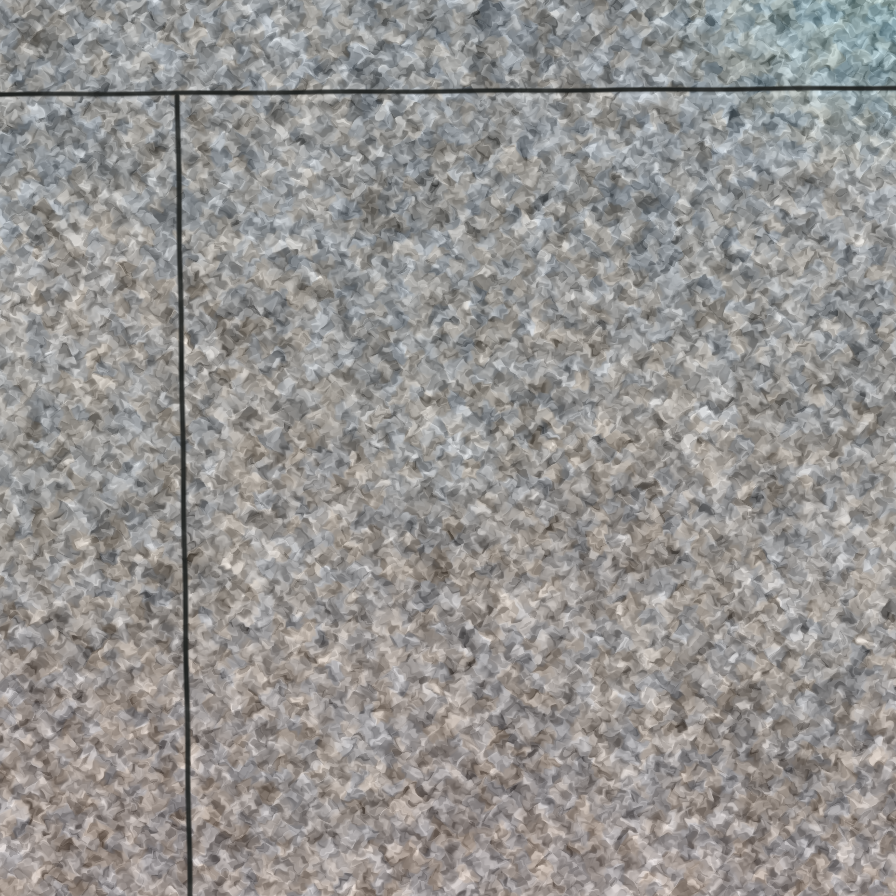
Write a three.js fragment shader that draws this texture.

```glsl
// Speckled grey granite slabs divided by one long level joint and one upright joint.
// Grains are soft cellular noise at several scales, bent by layered sines;
// broad cool and warm tints drift over the stone, and thin dark joints lie on top.

varying vec2 vUv;

const vec3 STONE = vec3(0.592, 0.584, 0.572);
const vec3 JOINT = vec3(0.12, 0.13, 0.125);
const vec3 COOL = vec3(-0.022, 0.004, 0.026);
const vec3 WARM = vec3(0.016, -0.010, -0.012);
const vec3 GLOW = vec3(-0.035, 0.050, 0.060);

float hash(vec2 p, float salt) {
  vec3 q = fract(vec3(p.xyx + salt * 7.31) * vec3(0.1031, 0.1030, 0.0973));
  q += dot(q, q.yzx + 33.33);
  return fract((q.x + q.y) * q.z);
}

// Random value per cell, blended softly between jittered cell centres.
float grain(vec2 p, float sharpness, float salt) {
  vec2 cell = floor(p);
  vec2 f = p - cell;
  float total = 0.0;
  float weightSum = 0.00001;
  for (int j = -1; j <= 1; j++) {
    for (int i = -1; i <= 1; i++) {
      vec2 o = vec2(float(i), float(j));
      vec2 id = cell + o;
      vec2 jitter = vec2(hash(id, salt + 1.0), hash(id, salt + 2.0));
      vec2 d = o + jitter - f;
      float w = exp(-sharpness * dot(d, d));
      total += w * hash(id, salt + 3.0);
      weightSum += w;
    }
  }
  return total / weightSum;
}

// Irregular bending that keeps grains from looking round or aligned.
vec2 bend(vec2 p, float amount) {
  vec2 a = sin(p.yx * vec2(173.0, 151.0) + 2.0 * sin(p * 87.0));
  vec2 b = sin(p.yx * vec2(397.0, 431.0) + 3.0 * sin(p * 211.0 + 1.7));
  return p + amount * (a + 0.6 * b);
}

// Brightness offset of the mineral mix, centred on zero.
float speckle(vec2 p) {
  vec2 q = bend(p, 0.0022);
  float v = 0.19 * (grain(q * 68.0, 12.0, 1.0) - 0.5);
  v += 0.23 * (grain(q * vec2(108.0, 122.0), 11.0, 5.0) - 0.5);
  v += 0.17 * (grain(q * vec2(190.0, 215.0), 9.0, 9.0) - 0.5);
  v += 0.08 * (grain(p * 13.0, 4.0, 13.0) - 0.5);
  // Sparse pale crystals and dark mica flecks.
  v += 0.07 * smoothstep(0.78, 0.95, grain(q * 82.0, 16.0, 17.0));
  v -= 0.10 * smoothstep(0.80, 0.96, grain(q * vec2(105.0, 130.0), 14.0, 21.0));
  return v;
}

// Slow colour drift plus small per-grain hue changes.
vec3 tint(vec2 p) {
  float cloud = grain(p * 7.0, 3.0, 25.0) - 0.5;
  float hue = grain(bend(p, 0.002) * 62.0, 10.0, 29.0) - 0.5;
  float cool = smoothstep(0.35, 1.05, p.y + 0.22 * (p.x - 0.5) + 0.35 * cloud);
  float warm = 1.0 - smoothstep(0.0, 0.55, p.y + 0.25 * cloud);
  float glow = 1.0 - smoothstep(0.0, 0.30, length((p - 1.0) * vec2(0.9, 1.3)));
  vec3 c = COOL * (0.7 * cool + 0.35 * cloud) + WARM * warm + GLOW * glow;
  return c + vec3(0.042, 0.003, -0.045) * hue;
}

float line(float d, float halfWidth, float softness) {
  return 1.0 - smoothstep(halfWidth - softness, halfWidth + softness, abs(d));
}

void main() {
  vec2 p = vUv;
  vec3 color = STONE + speckle(p) + tint(p);

  // Slightly tilted joints with a faint wobble.
  float level = p.y - mix(0.8945, 0.9020, p.x) - 0.0004 * sin(p.x * 37.0);
  float upright = p.x - mix(0.2120, 0.1980, p.y / 0.893) - 0.0004 * sin(p.y * 41.0);
  float below = 1.0 - smoothstep(-0.0015, 0.0015, level);

  // Pale worn arrises beside the joints.
  color += 0.07 * line(level + 0.0065, 0.0025, 0.002);
  color += 0.035 * line(upright - 0.0062, 0.0022, 0.002) * below;

  float wear = 0.82 + 0.18 * grain(p * 45.0, 5.0, 33.0);
  float levelJoint = line(level, 0.0024, 0.0015);
  float uprightJoint = line(upright, 0.0027, 0.0016) * below;
  color = mix(color, JOINT, max(levelJoint, uprightJoint) * wear);

  gl_FragColor = vec4(clamp(color, 0.0, 1.0), 1.0);
}
```
